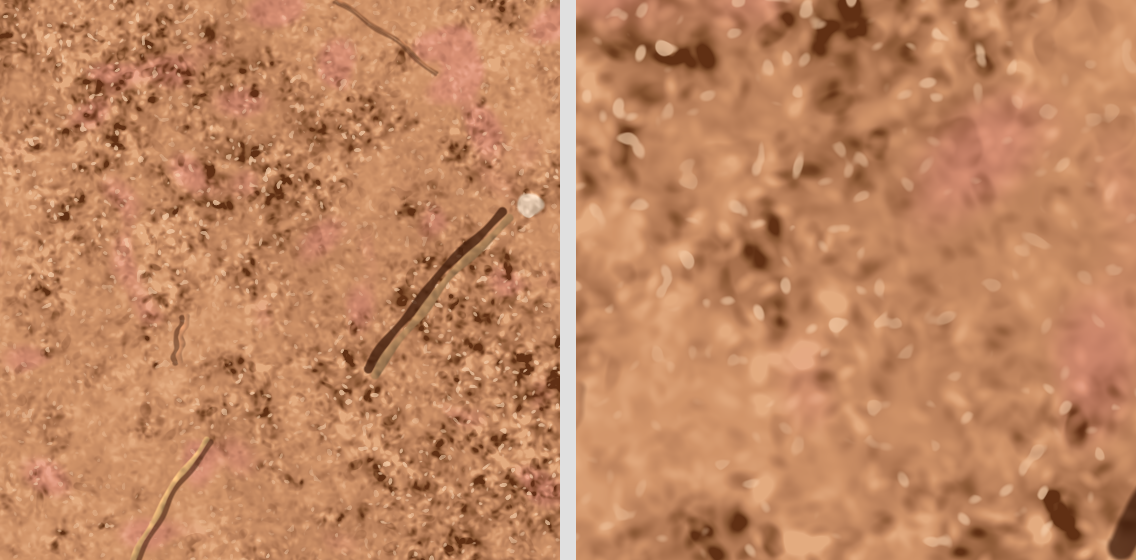
Left: the whole. Right: its middle third, enlarged.
Reproduce this texture procedurally as a Shadertoy shader.

```glsl
// Sunlit sandy earth with clustered dark grit, pale flecks and a few dry twigs.

// Soil ramp from deepest shade to brightest sand
const vec3 SOIL[6] = vec3[6](
    vec3(0.38, 0.19, 0.08), vec3(0.54, 0.34, 0.20), vec3(0.65, 0.43, 0.29),
    vec3(0.74, 0.51, 0.36), vec3(0.82, 0.58, 0.41), vec3(0.89, 0.67, 0.50));
const vec3 FLECK_COLOR  = vec3(0.96, 0.81, 0.67);
const vec3 MAUVE_COLOR  = vec3(0.68, 0.41, 0.33);
const vec3 SHADOW_COLOR = vec3(0.27, 0.13, 0.06);
const vec3 BARK_COLOR   = vec3(0.66, 0.50, 0.34);
const vec3 STRAW_COLOR  = vec3(0.85, 0.67, 0.44);
const vec3 PEBBLE_COLOR = vec3(0.90, 0.79, 0.69);

// Gritty areas: centre.xy, radius.xy, and their strengths
const vec4 GRIT_AREA[4] = vec4[4](
    vec4(0.92, 0.24, 0.27, 0.36), vec4(0.13, 0.82, 0.36, 0.22),
    vec4(0.48, 0.74, 0.14, 0.18), vec4(0.36, 0.34, 0.17, 0.12));
const float GRIT_STRENGTH[4] = float[4](0.95, 0.55, 0.35, 0.45);

const float BASE_TONE   = 3.75;  // position on the soil ramp
const float GRIT_SHADE  = 1.10;  // darkening inside gritty areas
const float SMOOTH_GAIN = 0.75;  // grain contrast on bare sand
const float GRIT_GAIN   = 2.50;  // grain contrast in grit
const float SPECK_DEPTH = 2.00;
const float EDGE        = 0.0022;

vec3 hash3(vec2 p) {
    vec3 q = fract(p.xyx * vec3(0.1031, 0.1030, 0.0973));
    q += dot(q, q.yxz + 33.33);
    return fract((q.xxy + q.yzz) * q.zyx);
}

// Cellular noise: soft, randomly turned oval grains, light or dark
float grains(vec2 p, float seed) {
    vec2 cell = floor(p), local = fract(p);
    float sum = 0.0;
    for (int y = -1; y <= 1; y++)
    for (int x = -1; x <= 1; x++) {
        vec2 offset = vec2(x, y);
        vec3 h = hash3(cell + offset + seed * 17.0 + 200.0);
        vec2 d = local - offset - h.xy;
        float angle = 6.2832 * fract(h.x * 7.3 + h.z * 5.1);
        vec2 axis = vec2(cos(angle), sin(angle));
        d = vec2(dot(d, axis) / 0.97, dot(d, vec2(-axis.y, axis.x)) / 0.58);
        float body = max(0.0, 1.0 - dot(d, d));
        sum += (2.0 * h.z - 1.0) * body * body;
    }
    return sum;
}

// Layered sines for slow changes of light
float swell(vec2 p) {
    p += 0.15 * sin(p.yx * 7.0 + vec2(1.0, 2.6));
    return 0.5 * sin(5.3 * p.x + 3.1 * p.y) + 0.5 * sin(9.0 * p.y - 6.2 * p.x + 1.7);
}

float gritAmount(vec2 p) {
    float amount = 0.13 + 0.65 * grains(p * 9.0, 1.0) + 0.55 * grains(p * 21.0, 2.0);
    for (int i = 0; i < 4; i++) {
        vec2 d = (p - GRIT_AREA[i].xy) / GRIT_AREA[i].zw;
        amount += GRIT_STRENGTH[i] * exp(-dot(d, d));
    }
    return smoothstep(0.0, 1.0, amount);
}

// Bowed stick from a to b: x is the signed side distance, y the coverage
vec2 twig(vec2 p, vec2 a, vec2 b, float bow, float halfWidth) {
    vec2 along = b - a;
    float len = length(along);
    along /= len;
    vec2 q = vec2(dot(p - a, along), dot(p - a, vec2(-along.y, along.x)));
    float t = clamp(q.x / len, 0.0, 1.0);
    float side = q.y - bow * 4.0 * t * (1.0 - t) - 0.0025 * sin(t * 13.0);
    float d = length(vec2(q.x - t * len, side)) - halfWidth * (0.85 + 0.2 * sin(t * 19.0));
    return vec2(side, 1.0 - smoothstep(-EDGE, EDGE, d));
}

vec3 soilRamp(float tone) {
    tone = clamp(tone, 0.0, 4.999);
    int i = int(tone);
    return mix(SOIL[i], SOIL[i + 1], fract(tone));
}

// Lays a rounded twig over the ground, with its shadow shifted by drop
void layTwig(inout vec3 color, vec2 p, vec2 a, vec2 b, float bow,
             float halfWidth, vec3 bark, vec2 drop, float shade) {
    float shadow = twig(p - drop, a, b, bow, halfWidth * 1.1).y;
    color = mix(color, SHADOW_COLOR, shade * shadow);
    vec2 stick = twig(p, a, b, bow, halfWidth);
    float light = 1.0 + 0.16 * stick.x / halfWidth + 0.2 * grains(p * 70.0, 12.0);
    color = mix(color, bark * light, 0.92 * stick.y);
}

void mainImage(out vec4 fragColor, in vec2 fragCoord) {
    vec2 p = fragCoord / iResolution.xy;

    // Ground tone: slow patches, clumps, grains and sparse dark specks
    float grit = gritAmount(p);
    float patches = grains(p * 6.0, 3.0);
    float clump = grains(p * 19.0, 4.0);
    float fine = grains(p * 56.0, 5.0) + 0.8 * grains(p * 104.0, 6.0)
               + 0.7 * grit * grains(p * 33.0, 7.0);
    float speck = smoothstep(0.30, 0.75, grains(p * 46.0, 8.0));
    float tone = BASE_TONE + 0.35 * swell(p) + 0.6 * patches - GRIT_SHADE * grit;
    tone += clump * mix(0.25, 1.3, grit) + fine * mix(SMOOTH_GAIN, GRIT_GAIN, grit);
    tone -= SPECK_DEPTH * speck * mix(0.35, 1.0, grit);
    vec3 color = soilRamp(tone);

    // Mauve stains and bright flecks
    float stain = smoothstep(0.15, 0.7, grains(p * 11.0, 9.0));
    color = mix(color, color * MAUVE_COLOR / SOIL[2], 0.7 * stain);
    float fleck = smoothstep(0.42, 0.8, grains(p * 88.0, 10.0));
    color = mix(color, FLECK_COLOR, fleck * mix(0.25, 0.7, grit));

    // Twigs and the pale pebble at the end of the largest one
    layTwig(color, p, vec2(0.67, 0.33), vec2(0.91, 0.61), 0.012, 0.0085,
            BARK_COLOR, vec2(-0.012, 0.011), 0.8);
    layTwig(color, p, vec2(0.235, -0.01), vec2(0.37, 0.215), 0.010, 0.0055,
            STRAW_COLOR, vec2(0.007, -0.005), 0.6);
    layTwig(color, p, vec2(0.322, 0.355), vec2(0.335, 0.435), 0.004, 0.0055,
            SOIL[3], vec2(-0.009, -0.003), 0.5);
    layTwig(color, p, vec2(0.60, 1.0), vec2(0.78, 0.87), 0.006, 0.0028,
            SOIL[2], vec2(-0.003, -0.004), 0.45);
    float pebble = length((p - vec2(0.945, 0.635)) / vec2(1.2, 1.0))
                 + 0.010 * grains(p * 45.0, 11.0);
    color = mix(color, PEBBLE_COLOR + 0.12 * fine, 1.0 - smoothstep(0.017, 0.023, pebble));

    fragColor = vec4(clamp(color, 0.0, 1.0), 1.0);
}
```
